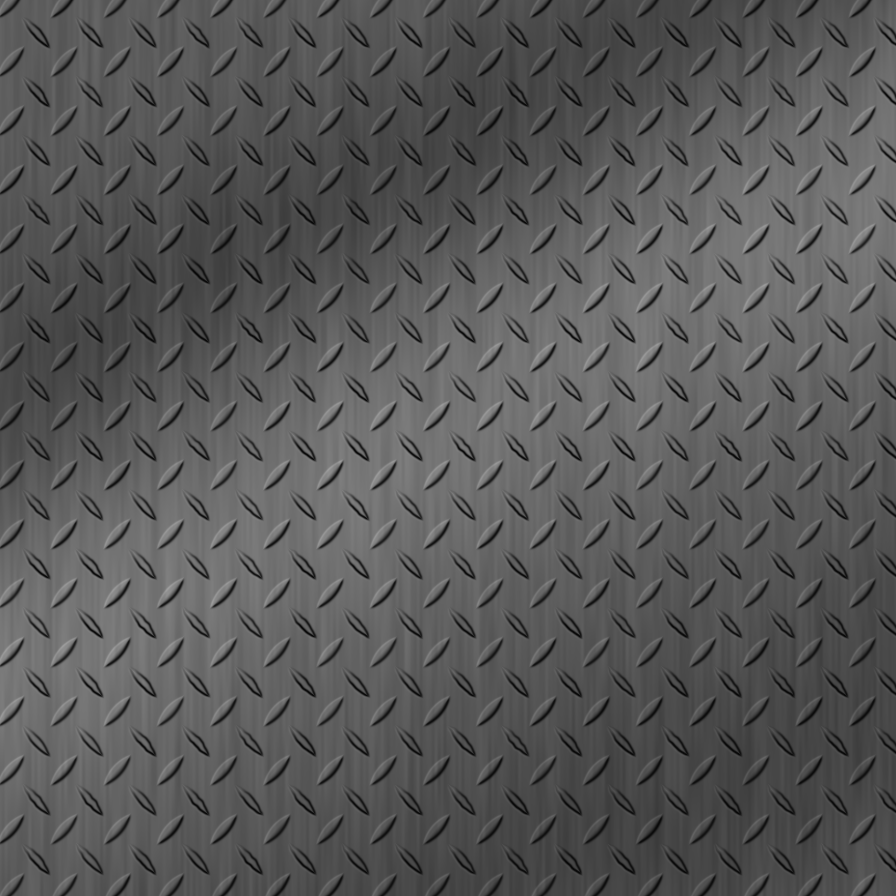
Give the GLSL for this texture, as a three.js fragment shader.

```glsl
// Brushed dark steel tread plate with alternating raised lens-shaped lugs.
varying vec2 vUv;

const vec2 CELL = vec2(0.0594, 0.0659);        // repeat: about 16.8 across, 15.2 down
const vec2 RIGHT_LUG = vec2(0.368, 0.602);     // centre of one lug leaning right
const vec2 LEFT_LUG = vec2(0.3973, 0.6340);    // centre of one lug leaning left
const vec2 LUG_SIZE = vec2(0.0056, 0.0225);    // half width, half length
const vec3 STEEL_TINT = vec3(1.0, 1.0, 1.0);

float hash(vec2 p) {
  vec3 q = fract(p.xyx * vec3(0.1031, 0.1030, 0.0973));
  q += dot(q, q.yzx + 33.33);
  return fract((q.x + q.y) * q.z);
}

float noise(vec2 p) {
  vec2 i = floor(p);
  vec2 f = fract(p);
  f = f * f * (3.0 - 2.0 * f);
  float low = mix(hash(i), hash(i + vec2(1.0, 0.0)), f.x);
  float high = mix(hash(i + vec2(0.0, 1.0)), hash(i + vec2(1.0, 1.0)), f.x);
  return mix(low, high, f.y);
}

float bell(float x, float width) {
  x /= width;
  return exp(-x * x);
}

// Broad diagonal reflections across the sheet
float sheen(vec2 p) {
  float t = p.y - 0.55 * p.x + 0.03 * (noise(p * 3.0) - 0.5);
  float tone = 0.365;
  tone += 0.095 * bell(t - 0.26, 0.19);
  tone -= 0.095 * bell(t - 0.57, 0.15);
  tone -= 0.095 * bell(t + 0.34, 0.25);
  return tone;
}

// Vertical brushing: long streaks at several widths
float brushing(vec2 p) {
  float streak = 0.0;
  float weight = 0.028;
  vec2 scale = vec2(75.0, 3.0);
  for (int i = 0; i < 3; i++) {
    streak += weight * (noise(p * scale + float(i) * 17.0) - 0.5);
    scale *= vec2(2.0, 2.2);
    weight *= 1.25;
  }
  return streak;
}

// Position within a repeat, measured from the lug centre
vec2 cellPoint(vec2 p, vec2 centre) {
  return (fract((p - centre) / CELL + 0.5) - 0.5) * CELL;
}

vec2 cellId(vec2 p, vec2 centre) {
  return floor((p - centre) / CELL + 0.5) + 40.0;
}

// Lug frame: x across, y along its axis; lean is 1 right or -1 left
vec2 lugFrame(vec2 p, float lean) {
  vec2 axis = vec2(0.66 * lean, 0.75);
  return vec2(dot(p, vec2(axis.y, -axis.x)), dot(p, axis));
}

// Approximate signed distance to a pointed lens
float lens(vec2 q, vec2 size) {
  float along = q.y / size.y;
  return abs(q.x) - size.x * (1.0 - along * along);
}

// Broad lit face with a dark lower-right flank
float shadeRightLug(float tone, vec2 p, float wear) {
  vec2 q = lugFrame(p, 1.0);
  float d = lens(q, LUG_SIZE);
  float body = 1.0 - smoothstep(-0.0011, 0.0011, d);
  float ends = 1.0 - smoothstep(0.75, 1.1, abs(q.y) / LUG_SIZE.y);
  float flank = smoothstep(-0.0005, 0.0025, q.x);
  float shadow = bell(d - 0.0002, 0.0019) * flank * ends;
  float rim = bell(d + 0.0006, 0.0014) * (1.0 - flank) * ends;
  float face = mix(1.13, 0.72, smoothstep(-0.001, 0.0045, q.x));
  tone *= mix(1.0, face, body);
  tone *= 1.0 - (0.68 + 0.14 * wear) * shadow;
  return tone + 0.065 * rim;
}

// Narrow face with dark grooves on both sides and a lit upper tip
float shadeLeftLug(float tone, vec2 p, float wear) {
  vec2 q = lugFrame(p, -1.0);
  q.x += 0.0012 * (noise(vec2(q.y * 180.0, wear * 60.0)) - 0.5);
  float d = lens(q, LUG_SIZE * vec2(0.84, 1.0));
  float along = q.y / LUG_SIZE.y;
  float body = 1.0 - smoothstep(-0.0011, 0.0011, d);
  float ends = 1.0 - smoothstep(0.82, 1.12, abs(along));
  float lower = 1.0 - smoothstep(-0.1, 0.95, along);
  float leftSide = 1.0 - smoothstep(-0.001, 0.001, q.x);
  float groove = bell(d + 0.0005, 0.0016) * ends * mix(0.25, 1.0, lower);
  float rim = bell(d - 0.0018, 0.0013) * leftSide * ends;
  float tip = body * smoothstep(0.35, 0.8, along);
  tone *= mix(1.0, 1.02, body);
  tone *= 1.0 - groove * (mix(0.67, 0.83, leftSide) + 0.12 * wear);
  return tone + 0.045 * rim + 0.08 * tip;
}

void main() {
  float tone = sheen(vUv) + brushing(vUv);

  // Two interleaved grids of lugs, each with slight wear
  float rightWear = hash(cellId(vUv, RIGHT_LUG));
  float leftWear = hash(cellId(vUv, LEFT_LUG) + 91.0);
  tone = shadeRightLug(tone, cellPoint(vUv, RIGHT_LUG), rightWear);
  tone = shadeLeftLug(tone, cellPoint(vUv, LEFT_LUG), leftWear);

  gl_FragColor = vec4(STEEL_TINT * clamp(tone, 0.04, 0.62), 1.0);
}
```
